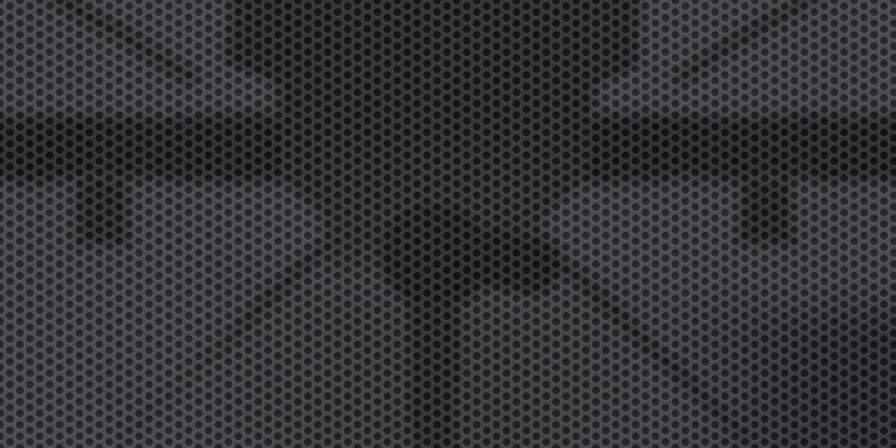
This pattern is drawn by a Shadertoy shader. Its source:

```glsl
// A dark perforated metal sheet: a hexagonal lattice of round holes with lit rims.
// Soft, mostly mirrored shadows (canopy, bands, legs, struts, stem) fall across it,
// built from blurred distance functions and clouded with gradient noise.
#define HOLE_PITCH 0.0256
#define HOLE_RADIUS 0.34
#define SHADOW_BLUR 0.028
#define MIRROR_X 0.97
#define CLOUD_AMOUNT 0.16
#define EDGE_WOBBLE 0.024
#define PLATE_LIGHT vec3(0.278, 0.288, 0.298)
#define PLATE_DARK vec3(0.185, 0.188, 0.194)
#define HOLE_LIGHT vec3(0.160, 0.166, 0.174)
#define HOLE_DARK vec3(0.074, 0.073, 0.077)

vec2 hashGradient(vec2 cell) {
    vec2 h = vec2(dot(cell, vec2(127.1, 311.7)), dot(cell, vec2(269.5, 183.3)));
    return 2.0 * fract(sin(h) * 43758.5) - 1.0;
}

float gradientNoise(vec2 p) {
    vec2 i = floor(p), f = fract(p);
    vec2 u = f * f * (3.0 - 2.0 * f);
    vec2 e = vec2(0.0, 1.0);
    float bottom = mix(dot(hashGradient(i), f),
                       dot(hashGradient(i + e.yx), f - e.yx), u.x);
    float top = mix(dot(hashGradient(i + e.xy), f - e.xy),
                    dot(hashGradient(i + e.yy), f - e.yy), u.x);
    return mix(bottom, top, u.y);
}

float fbm(vec2 p) {
    float sum = 0.0, gain = 0.6;
    for (int i = 0; i < 4; i++) {
        sum += gain * gradientNoise(p);
        p = p * 2.03 + 7.1;
        gain *= 0.5;
    }
    return sum;
}

float boxDistance(vec2 p, vec2 center, vec2 halfSize) {
    vec2 d = abs(p - center) - halfSize;
    return length(max(d, 0.0)) + min(max(d.x, d.y), 0.0);
}

float segmentDistance(vec2 p, vec2 a, vec2 b) {
    vec2 ab = b - a;
    return length(p - a - ab * clamp(dot(p - a, ab) / dot(ab, ab), 0.0, 1.0));
}

float softFill(float d) {
    return 1.0 - smoothstep(-SHADOW_BLUR, SHADOW_BLUR, d);
}

// Darkness of the blurred shadows, 0 to 1
float shadowField(vec2 p) {
    vec2 side = vec2(p.x - MIRROR_X, p.y);
    vec2 q = vec2(abs(side.x), p.y);

    // Canopy: wide at the top, narrowing toward the middle
    float halfWidth = mix(0.25, 0.36, smoothstep(0.50, 0.64, q.y))
                    + 0.10 * smoothstep(0.80, 0.87, q.y);
    float canopy = softFill(q.x - halfWidth) * smoothstep(0.30, 0.50, q.y);
    float shade = canopy * mix(0.62, 0.82, smoothstep(0.5, 0.8, q.y));

    // Side bands with hanging legs
    float band = boxDistance(q, vec2(0.83, 0.67), vec2(0.50, 0.074));
    float leg = boxDistance(q, vec2(0.74, 0.53), vec2(0.058, 0.075));
    shade = max(shade, 0.95 * softFill(band));
    shade = max(shade, 0.85 * softFill(leg));

    // Diagonal struts, the lower left one fading out
    float upper = segmentDistance(q, vec2(0.86, 1.02), vec2(0.55, 0.83)) - 0.016;
    float lower = segmentDistance(q, vec2(0.21, 0.48), vec2(0.70, 0.02)) - 0.018;
    float fade = side.x < 0.0 ? 1.0 - 0.75 * smoothstep(0.38, 0.60, q.x) : 1.0;
    shade = max(shade, 0.75 * softFill(upper));
    shade = max(shade, 0.70 * fade * softFill(lower));

    // Central mass joined to a lump on its right, standing on a stem
    float mass = min(length(side - vec2(0.0, 0.43)) - 0.130,
                     segmentDistance(side, vec2(0.08, 0.43), vec2(0.22, 0.41)) - 0.072);
    float stem = boxDistance(side, vec2(0.0, 0.14), vec2(0.060, 0.22));
    shade = max(shade, 0.95 * softFill(mass));
    shade = max(shade, 0.80 * softFill(stem));

    // Dim floor between the lower struts
    float floorDim = (1.0 - smoothstep(0.15, 0.65, q.x)) * (1.0 - smoothstep(0.2, 0.5, q.y));
    return max(shade, 0.35 * floorDim);
}

// Offset from the nearest hole center, in pitches
vec2 hexOffset(vec2 p) {
    vec2 cell = vec2(sqrt(3.0), 1.0);
    vec2 a = mod(p, cell) - 0.5 * cell;
    vec2 b = mod(p + 0.5 * cell, cell) - 0.5 * cell;
    return dot(a, a) < dot(b, b) ? a : b;
}

void mainImage(out vec4 fragColor, in vec2 fragCoord) {
    vec2 p = fragCoord / iResolution.y;
    p.x *= 2.0 * iResolution.y / iResolution.x;

    // Shadows and clouds
    vec2 wobble = vec2(fbm(p * 7.0), fbm(p * 7.0 + 19.0)) * EDGE_WOBBLE;
    float shade = shadowField(p + wobble);
    float corner = smoothstep(1.35, 1.95, p.x) * (1.0 - smoothstep(0.22, 0.40, p.y));
    shade = max(shade, 0.75 * corner);
    shade = clamp(shade + CLOUD_AMOUNT * fbm(p * 5.0 + 3.0), 0.0, 1.0);

    // Holes: dark upper wall, faint lower glow and a bright surrounding rim
    vec2 offset = hexOffset(p / HOLE_PITCH);
    float radius = length(offset);
    float aa = 0.7 / (iResolution.y * HOLE_PITCH);
    float hole = 1.0 - smoothstep(HOLE_RADIUS - aa, HOLE_RADIUS + aa, radius);
    float rim = 1.0 - smoothstep(0.0, 0.10 + aa, abs(radius - HOLE_RADIUS - 0.06));
    float facing = offset.y / max(radius, 0.01);

    vec3 plate = mix(PLATE_LIGHT, PLATE_DARK, shade) * (1.0 + rim * (0.13 - 0.10 * facing));
    vec3 depth = mix(HOLE_LIGHT, HOLE_DARK, shade) * (0.92 + radius * 0.3 - 0.55 * offset.y);
    vec3 color = mix(plate, depth, hole);
    color *= mix(vec3(1.0), vec3(0.97, 0.99, 1.05), corner);
    fragColor = vec4(color, 1.0);
}
```
